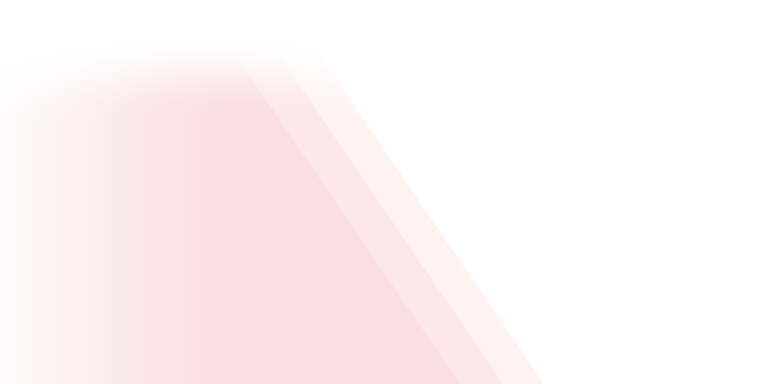
A Shadertoy shader for this background:

```glsl
const vec3 WHITE = vec3(1.0);
const vec3 PALE = vec3(1.0, 0.953, 0.950);
const vec3 BLUSH = vec3(0.992, 0.911, 0.915);
const vec3 ROSE = vec3(0.984, 0.871, 0.880);

// Coverage to the left of a slanted edge that meets the base at footX
float leftOfEdge(vec2 p, float footX) {
    float distanceToEdge = (p.x + 0.683 * p.y - footX) / length(vec2(1.0, 0.683));
    float halfPixel = 0.7 / iResolution.y;
    return 1.0 - smoothstep(-halfPixel, halfPixel, distanceToEdge);
}

void mainImage(out vec4 fragColor, in vec2 fragCoord) {
    vec2 p = fragCoord / iResolution.y;
    p.x *= 2.0 * iResolution.y / iResolution.x;

    // Three nested slanted bands
    vec3 bands = mix(WHITE, PALE, leftOfEdge(p, 1.417));
    bands = mix(bands, BLUSH, leftOfEdge(p, 1.311));
    bands = mix(bands, ROSE, leftOfEdge(p, 1.198));

    // Soft fades toward the left side and the gently arched top
    float sideFade = smoothstep(-0.2, 0.65, p.x);
    float arch = 0.15 * (p.x - 0.58) * (p.x - 0.58);
    float topFade = 1.0 - smoothstep(0.70, 0.91, p.y + arch);

    fragColor = vec4(mix(WHITE, bands, sideFade * topFade), 1.0);
}
```
